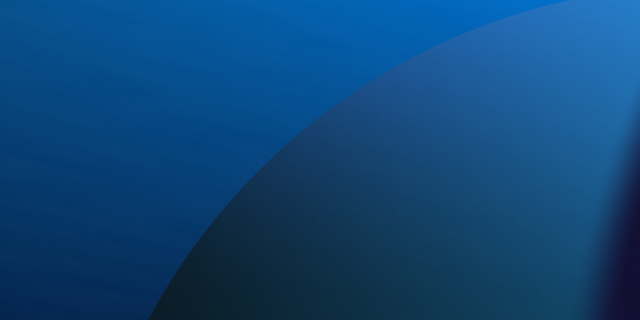
A WebGL 2 fragment shader for this background:

```glsl
#version 300 es
precision highp float;
// Deep blue gradient with a large shaded disc and a soft dark shadow at lower right.

uniform vec2 u_resolution;
out vec4 fragColor;

float hash(vec2 p) {
    return fract(sin(dot(p, vec2(127.1, 311.7))) * 43758.5453);
}

float valueNoise(vec2 p) {
    vec2 cell = floor(p);
    vec2 f = smoothstep(0.0, 1.0, fract(p));
    float low = mix(hash(cell), hash(cell + vec2(1.0, 0.0)), f.x);
    float high = mix(hash(cell + vec2(0.0, 1.0)), hash(cell + vec2(1.0, 1.0)), f.x);
    return mix(low, high, f.y);
}

// Blend of four corner colours.
vec3 cornerGradient(vec2 t, vec3 lowLeft, vec3 lowRight, vec3 topLeft, vec3 topRight) {
    return mix(mix(lowLeft, lowRight, t.x), mix(topLeft, topRight, t.x), t.y);
}

float circleDistance(vec2 p, vec2 center, float radius) {
    return length(p - center) - radius;
}

// Faint slanted streaks, centred on zero.
float streaks(vec2 p, float slope) {
    vec2 q = vec2(p.x, p.y + slope * p.x);
    return valueNoise(q * vec2(5.0, 26.0)) + 0.5 * valueNoise(q * vec2(11.0, 60.0)) - 0.75;
}

vec3 backdropColor(vec2 p) {
    vec3 base = cornerGradient(vec2(p.x * 0.5, p.y),
        vec3(0.02, 0.15, 0.31), vec3(0.03, 0.19, 0.36),
        vec3(0.03, 0.32, 0.56), vec3(0.00, 0.45, 0.82));
    return base + 0.012 * streaks(p, 0.25);
}

vec3 discColor(vec2 p) {
    float across = clamp((p.x - 0.5) / 1.5, 0.0, 1.0);
    float rise = pow(max(p.y, 0.0), mix(1.7, 1.0, across));
    vec3 base = cornerGradient(vec2(across, rise),
        vec3(0.04, 0.11, 0.15), vec3(0.07, 0.29, 0.43),
        vec3(0.12, 0.29, 0.60), vec3(0.15, 0.49, 0.79));
    return base + 0.004 * streaks(p, 0.25);
}

// Soft coverage to the right of a curved edge.
float shadowAmount(vec2 p, float startX, float softness) {
    float edgeX = startX + 0.14 * p.y + 0.2 * p.y * p.y;
    return smoothstep(-softness, softness, p.x - edgeX);
}

void main() {
    // Height is one unit, width is stretched to two.
    vec2 p = gl_FragCoord.xy / u_resolution * vec2(2.0, 1.0);
    float pixel = 1.0 / u_resolution.y;

    // Disc over the backdrop.
    float edge = circleDistance(p, vec2(2.208, -0.930), 1.977);
    float disc = 1.0 - smoothstep(-pixel, pixel, edge);
    vec3 color = mix(backdropColor(p), discColor(p), disc);

    // Shadow along the lower right side.
    vec3 shadowColor = vec3(0.07, 0.06, 0.20);
    color = mix(color, shadowColor, shadowAmount(p, 1.855, 0.09));

    // Fine grain against banding.
    color += (hash(floor(p * 256.0)) - 0.5) * 0.006;
    fragColor = vec4(clamp(color, 0.0, 1.0), 1.0);
}
```
